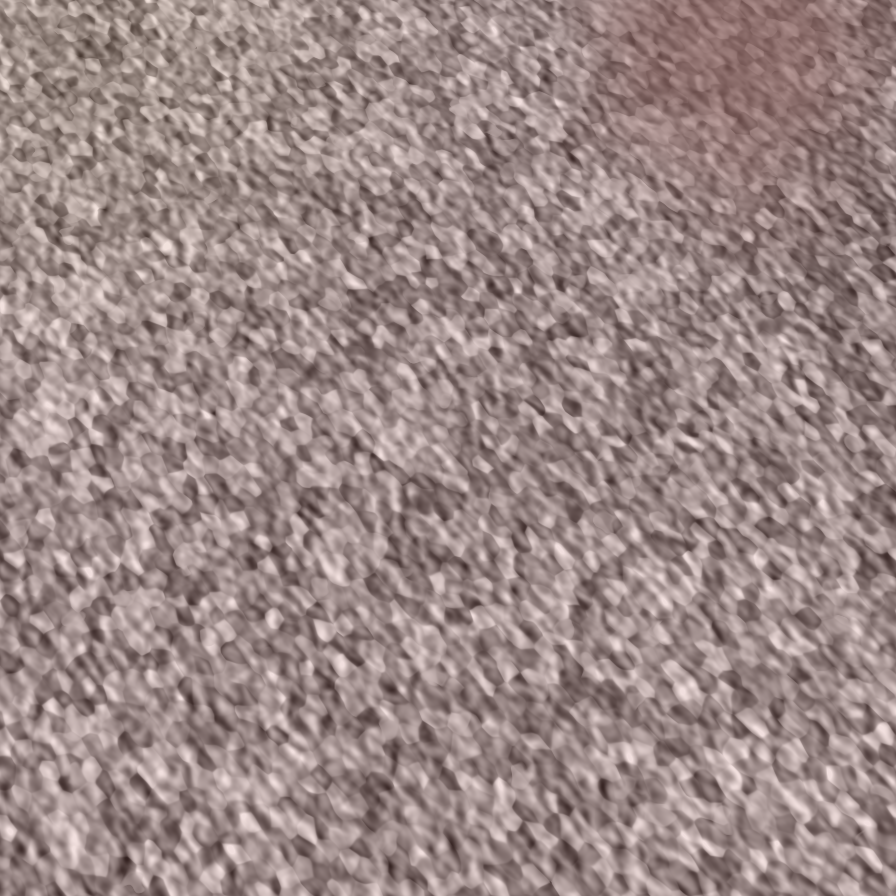
A Shadertoy shader for this texture:

```glsl
// Coarse grey-pink gravel surface with slanted grains, dark pits and a reddish stain.
#define GRAIN_FREQ 70.0
#define GRAIN_STRETCH 1.5
#define GRAIN_DIR vec2(0.60, -0.80)
#define PERSPECTIVE 0.25
#define MEAN_TONE 0.615
#define STONE_CONTRAST 0.34
#define RELIEF_CONTRAST 0.33
#define FINE_CONTRAST 0.11
#define PATCH_CONTRAST 0.09
#define TINT vec3(0.0, -0.070, -0.076)
#define STAIN_COLOR vec3(0.56, 0.43, 0.42)

vec3 hash3(vec2 p) {
    vec3 h = fract(p.xyx * vec3(0.1031, 0.1030, 0.0973));
    h += dot(h, h.yxz + 33.33);
    return fract((h.xxy + h.yzz) * h.zyx);
}

float cornerSlope(vec2 cell, vec2 corner, vec2 f) {
    return dot(hash3(cell + corner).xy * 2.0 - 1.0, f - corner);
}

// Gradient noise, roughly -0.7 to 0.7
float noise(vec2 p) {
    vec2 cell = floor(p), f = fract(p);
    vec2 w = f * f * f * (f * (f * 6.0 - 15.0) + 10.0);
    float low = mix(cornerSlope(cell, vec2(0, 0), f), cornerSlope(cell, vec2(1, 0), f), w.x);
    float high = mix(cornerSlope(cell, vec2(0, 1), f), cornerSlope(cell, vec2(1, 1), f), w.x);
    return mix(low, high, w.y);
}

// Soft-edged cells: x = blended random brightness, y = closeness to a stone centre
vec2 stones(vec2 p, float sharpness) {
    vec2 cell = floor(p);
    float sum = 0.0, total = 0.0, nearest = 4.0;
    for (int j = -1; j <= 1; j++) {
        for (int i = -1; i <= 1; i++) {
            vec2 id = cell + vec2(i, j);
            vec3 rnd = hash3(id + 57.0);
            vec2 d = id + 0.1 + 0.8 * rnd.xy - p;
            float dist2 = dot(d, d);
            float weight = exp(-sharpness * dist2);
            sum += weight * rnd.z;
            total += weight;
            nearest = min(nearest, dist2);
        }
    }
    return vec2(sum / max(total, 1e-6), 1.0 - sqrt(nearest));
}

void mainImage(out vec4 fragColor, in vec2 fragCoord) {
    vec2 uv = fragCoord / iResolution.xy;

    // Ground plane: grains shrink towards the top
    vec2 ground = vec2(uv.x - 0.5, uv.y) / (1.0 - PERSPECTIVE * uv.y) + 3.0;
    vec2 across = vec2(-GRAIN_DIR.y, GRAIN_DIR.x);
    vec2 grain = vec2(dot(ground, GRAIN_DIR) / GRAIN_STRETCH, dot(ground, across)) * GRAIN_FREQ;
    grain += 0.35 * vec2(noise(grain * 0.7 + 11.0), noise(grain * 0.7 + 47.0));

    // Individual stones, side-lit relief and fine grit
    vec2 stone = stones(grain * 0.9, 14.0);
    vec2 toLight = vec2(0.15, 0.55);
    float relief = noise(grain + 200.0) - noise(grain + 200.0 + toLight);
    float grit = noise(grain * 1.9 + 90.0);
    float detail = STONE_CONTRAST * (stone.x - 0.5)
                 + RELIEF_CONTRAST * relief
                 + FINE_CONTRAST * (grit + stone.y - 0.6);

    // Scattered larger pale pebbles, smoother than their surroundings
    vec2 pebbleSpace = ground * 27.0 + 0.5 * vec2(noise(ground * 50.0), noise(ground * 50.0 + 31.0));
    vec2 pebble = stones(pebbleSpace, 18.0);
    float pale = smoothstep(0.84, 0.93, pebble.x) * smoothstep(0.58, 0.74, pebble.y);
    detail = mix(detail, 0.10 + 0.4 * detail, 0.8 * pale);

    // Uneven wear and sparse dark pits
    float wear = noise(ground * 5.0 + 17.0) + 0.6 * noise(ground * 13.0 + 5.0);
    float pit = smoothstep(0.34, 0.56, noise(ground * vec2(13.0, 19.0) + 71.0));
    detail = mix(detail, -0.20 + 0.4 * detail, 0.75 * pit);

    // Calmer grain at the top, darker ground towards the right
    detail *= mix(1.06, 0.86, uv.y);
    float tone = MEAN_TONE + detail + PATCH_CONTRAST * wear
               - 0.06 * smoothstep(0.65, 1.0, uv.x) * smoothstep(0.2, 0.7, uv.y);
    vec3 color = vec3(clamp(tone, 0.20, 0.95)) + TINT;
    color += vec3(0.0, 0.010, -0.012) * smoothstep(0.5, 0.0, length(uv - vec2(0.1, 0.95)));

    // Blurred reddish stain in the upper right corner
    vec2 fromStain = (uv - vec2(0.83, 0.96)) * vec2(1.0, 0.85);
    float stain = smoothstep(0.25, 0.03, length(fromStain) + 0.05 * wear);
    color = mix(color, STAIN_COLOR + 0.35 * detail, 0.85 * stain);

    fragColor = vec4(clamp(color, 0.0, 1.0), 1.0);
}
```
